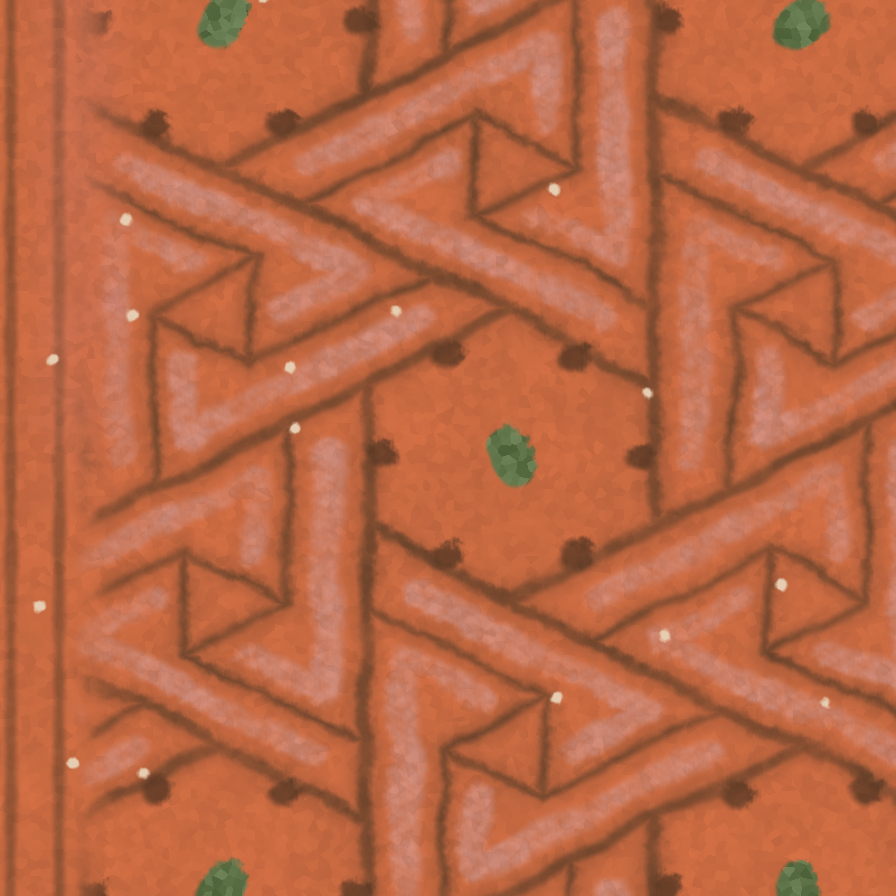
A Shadertoy shader for this pattern:

```glsl
// Worn carved brick: hexagon medallions and large triangles tile the plane in a pinwheel.
// Each triangle holds three hooked straps found by threefold rotation; layered sines
// bend the lines, and cellular noise gives grain, patchy mortar and pale chips.

const float ROOT3 = 1.7320508;
const vec2 MEDALLION = vec2(0.570, 0.490);   // centre of the middle medallion
const vec2 UNIT = vec2(0.161, 0.140);        // medallion apothem on the canvas
const vec3 CLAY = vec3(0.825, 0.430, 0.265);
const vec3 DULL_CLAY = vec3(0.730, 0.395, 0.245);
const vec3 GROOVE = vec3(0.450, 0.280, 0.180);
const vec3 PINK = vec3(0.810, 0.540, 0.470);
const vec3 GREEN = vec3(0.370, 0.450, 0.280);
const vec3 CHIP = vec3(0.900, 0.800, 0.690);

float hash(vec2 p) {
    vec3 h = fract(vec3(p.xyx) * 0.1031);
    h += dot(h, h.yzx + 33.33);
    return fract((h.x + h.y) * h.z);
}

vec2 turn(vec2 p, float angle) {
    float c = cos(angle), s = sin(angle);
    return vec2(c * p.x - s * p.y, s * p.x + c * p.y);
}

// Distance to the nearest scattered point, and that point's random value
vec2 cellular(vec2 p) {
    vec2 base = floor(p), best = vec2(9.0, 0.0);
    for (int j = -1; j <= 1; j++)
    for (int i = -1; i <= 1; i++) {
        vec2 cell = base + vec2(i, j);
        vec2 point = cell + vec2(hash(cell), hash(cell + 17.3));
        float d = length(p - point);
        if (d < best.x) best = vec2(d, hash(cell + 41.7));
    }
    return best;
}

// Layered sines, about -1 to 1
float waves(vec2 p) {
    float sum = 0.0, amp = 0.5;
    for (int i = 0; i < 4; i++) {
        sum += amp * sin(p.x + 1.7 * sin(p.y)) * cos(p.y - 0.6 * p.x);
        p = turn(p, 1.1) * 1.9 + 2.3;
        amp *= 0.6;
    }
    return sum;
}

// Offset from the nearest point of a triangular lattice with spacing 4
vec2 latticeOffset(vec2 p) {
    vec2 period = vec2(4.0, 4.0 * ROOT3);
    vec2 a = mod(p + 0.5 * period, period) - 0.5 * period;
    vec2 b = mod(p, period) - 0.5 * period;
    return dot(a, a) < dot(b, b) ? a : b;
}

float hexagon(vec2 p) {
    p = abs(p);
    return max(p.x, 0.5 * p.x + 0.5 * ROOT3 * p.y) - 1.0;
}

float triangle(vec2 p) {
    return max(-p.x, 0.5 * p.x + 0.5 * ROOT3 * abs(p.y)) - 1.0;
}

float segment(vec2 p, vec2 a, vec2 b) {
    vec2 ab = b - a;
    return length(p - a - ab * clamp(dot(p - a, ab) / dot(ab, ab), 0.0, 1.0));
}

float stroke(float d, float halfWidth, float soft) {
    return 1.0 - smoothstep(halfWidth - soft, halfWidth + soft, d);
}

void mainImage(out vec4 fragColor, in vec2 fragCoord) {
    vec2 uv = fragCoord / iResolution.xy;
    vec2 grain = cellular(uv * 95.0);
    float patches = waves(uv * 24.0), fine = waves(uv * 130.0);

    // Hand-cut wobble, then tile coordinates
    vec2 p = (uv - MEDALLION) / UNIT;
    p += 0.07 * vec2(waves(p * 1.7), waves(p.yx * 1.9 + 4.0)) + 0.018 * fine;
    vec2 hex = latticeOffset(p);
    vec2 hexId = floor((p - hex) * 0.5 + 0.5);
    vec2 tri = latticeOffset(p - vec2(2.0, 2.0 / ROOT3));
    vec2 flipped = -latticeOffset(p - vec2(2.0, -2.0 / ROOT3));
    float side = step(triangle(flipped), triangle(tri));
    tri = mix(tri, flipped, side);
    float joint = -min(hexagon(hex), triangle(tri));

    // Hooked mortar straps and the grooves beside them
    float inner = 9.0, mortar = 9.0;
    for (int k = 0; k < 3; k++) {
        vec2 q = turn(tri, float(k) * 2.0943951);
        inner = min(inner, segment(q, vec2(-0.47, -1.38), vec2(-0.47, 0.0)));
        inner = min(inner, segment(q, vec2(-0.47, 0.0), vec2(0.235, 0.407)));
        mortar = min(mortar, segment(q, vec2(-0.73, -1.18), vec2(-0.73, 0.70)));
        mortar = min(mortar, segment(q, vec2(-0.73, 0.70), vec2(-0.20, 0.40)));
    }

    // Medallion pegs and tilted centre studs
    float pegs = 9.0;
    for (int k = 0; k < 6; k++)
        pegs = min(pegs, length(turn(hex, float(k) * 1.0471976) - vec2(0.91, 0.0)));
    vec2 stud = turn(hex, -1.2 + 0.9 * (hash(hexId) - 0.5)) / vec2(0.25, 0.165);

    // Clay, then the worn pattern, clipped at the left border
    float field = smoothstep(0.075, 0.125, uv.x + 0.012 * patches);
    float wear = 0.78 + 0.3 * patches;
    vec3 col = mix(CLAY, DULL_CLAY, clamp(0.24 + 0.35 * patches + 0.25 * fine, 0.0, 1.0));
    float groove = min(joint, inner + 0.015);
    col = mix(col, DULL_CLAY * 0.92, 0.6 * field * stroke(groove, 0.11, 0.08));
    col = mix(col, GROOVE, wear * field * stroke(groove, 0.045, 0.035));
    float dusty = clamp(0.78 + 0.4 * patches + 0.25 * fine - 0.2 * grain.x, 0.0, 1.0);
    col = mix(col, PINK, dusty * field * stroke(mortar, 0.095 + 0.025 * patches, 0.045));
    col = mix(col, GROOVE * 0.85, 0.85 * field * stroke(pegs + 0.03 * fine, 0.105, 0.04));
    col = mix(col, GREEN + 0.12 * (grain.y - 0.4), field * stroke(length(stud) + 0.1 * fine, 1.0, 0.12));

    // Border ridges and a pale rubbed streak
    float ridges = min(abs(uv.x - 0.012), abs(uv.x - 0.066)) + 0.003 * patches;
    col = mix(col, GROOVE, 0.6 * stroke(ridges, 0.006, 0.005));
    float rubbed = stroke(abs(uv.x - 0.09), 0.04, 0.04) * smoothstep(0.35, 0.65, uv.y);
    col = mix(col, PINK * vec3(1.0, 0.85, 0.8), rubbed * (0.4 + 0.25 * patches));

    // Fine grain and sparse pale chips
    col *= 0.98 + 0.07 * (grain.y - 0.5) + 0.035 * fine;
    vec2 chip = cellular(uv * 17.0 + 5.0);
    col = mix(col, CHIP, step(0.92, chip.y) * stroke(chip.x + 0.05 * fine, 0.10, 0.04));
    fragColor = vec4(clamp(col, 0.0, 1.0), 1.0);
}
```
